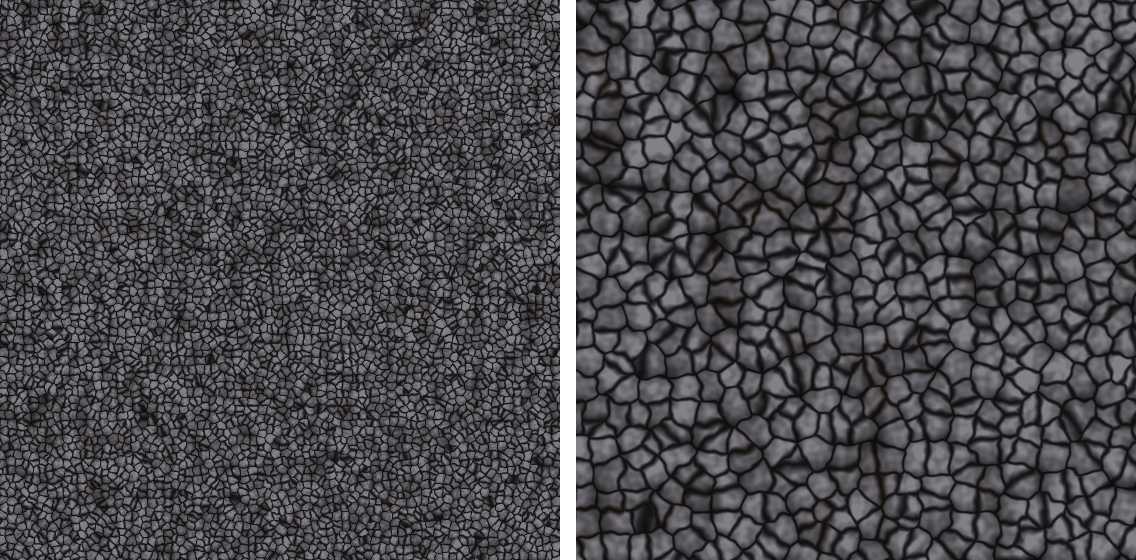
Left, the full canvas; right, a detail of the centre.
Reproduce this texture procedurally as a three.js fragment shader.

```glsl
#define TUFTS 72.0         // yarn tufts across the canvas
#define JITTER 0.9         // scatter of tuft centres
#define RAGGEDNESS 0.22    // wobble of tuft outlines
#define SEAM_WIDTH 0.32    // softness of the gaps between tufts
#define GRAIN_SCALE 205.0  // fibre grains across the canvas
#define GRAIN_DEPTH 0.42
#define CLUMP_DEPTH 0.55   // strength of the upright furrows
#define PILE_COLOR vec3(0.452, 0.440, 0.468)
#define GAP_COLOR vec3(0.036, 0.033, 0.034)

varying vec2 vUv;

vec2 hash2(vec2 p) {
  vec3 q = fract(p.xyx * vec3(0.1031, 0.1030, 0.0973));
  q += dot(q, q.yzx + 33.33);
  return fract((q.xx + q.yz) * q.zy);
}

float gradientDot(vec2 cell, vec2 offset) {
  float angle = 6.2832 * hash2(cell).x;
  return dot(vec2(cos(angle), sin(angle)), offset);
}

float gradientNoise(vec2 p) {
  vec2 i = floor(p), f = fract(p);
  vec2 u = f * f * f * (f * (f * 6.0 - 15.0) + 10.0);
  vec2 e = vec2(1.0, 0.0);
  float low = mix(gradientDot(i, f), gradientDot(i + e, f - e), u.x);
  float high = mix(gradientDot(i + e.yx, f - e.yx), gradientDot(i + 1.0, f - 1.0), u.x);
  return mix(low, high, u.y);
}

// Overlapping domes: x = seam mask, y = dome light, z = tuft tone
vec3 tuftField(vec2 p) {
  vec2 cell = floor(p), nearest = vec2(0.0);
  float top = -9.0, below = -9.0, tone = 0.0;
  for (int y = -1; y <= 1; y++) {
    for (int x = -1; x <= 1; x++) {
      vec2 id = cell + vec2(float(x), float(y));
      vec2 toCentre = id + 0.5 + JITTER * (hash2(id) - 0.5) - p;
      vec2 traits = hash2(id + 117.0);
      float height = 0.22 * traits.x - dot(toCentre, toCentre);
      if (height > top) {
        below = top;
        top = height;
        nearest = toCentre;
        tone = traits.y;
      } else {
        below = max(below, height);
      }
    }
  }
  float seam = smoothstep(0.0, SEAM_WIDTH, top - below);
  float dome = 1.0 - 0.85 * dot(nearest, nearest) - 0.14 * dot(nearest, vec2(0.5, 0.85));
  return vec3(seam, clamp(dome, 0.0, 1.1), tone);
}

void main() {
  // Tufts with ragged outlines
  vec2 p = vUv * TUFTS + 40.0;
  vec2 wobble = vec2(gradientNoise(p * 1.7), gradientNoise(p * 1.7 + 61.3));
  vec3 tuft = tuftField(p + RAGGEDNESS * wobble);

  // Upright furrows and broad unevenness of the pile
  float clump = gradientNoise(vUv * vec2(44.0, 21.0) + 9.0);
  clump += 0.35 * gradientNoise(vUv * vec2(15.0, 6.0) + 27.0);
  float pile = clamp(1.0 + CLUMP_DEPTH * clump, 0.4, 1.35);

  // Fibre grain at two sizes
  float grain = gradientNoise(vUv * GRAIN_SCALE + 5.0);
  grain += 0.5 * gradientNoise(vUv * GRAIN_SCALE * 0.55 + 83.0);

  float light = mix(0.12, 1.0, tuft.x) * tuft.y * mix(0.85, 1.12, tuft.z);
  light *= pile * (1.0 + GRAIN_DEPTH * grain);
  vec3 color = mix(GAP_COLOR, PILE_COLOR, clamp(light, 0.0, 1.15));

  // Warm tinge deep in the furrows
  float depth = smoothstep(0.05, -0.4, clump) * (1.0 - tuft.x);
  color *= mix(vec3(1.0), vec3(1.06, 1.0, 0.86), depth);
  gl_FragColor = vec4(color, 1.0);
}
```
